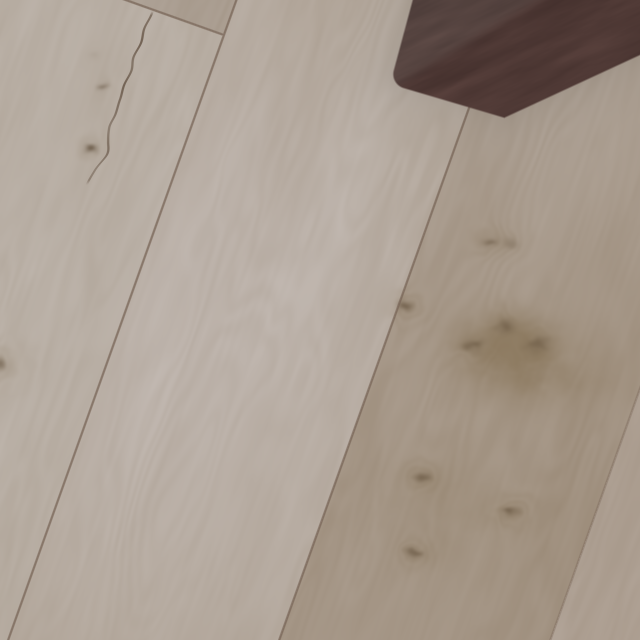
A three.js fragment shader for this texture:

```glsl
varying vec2 vUv;

float hash(vec2 p) {
  return fract(sin(dot(p, vec2(127.1, 311.7))) * 43758.5453);
}

float noise(vec2 p) {
  vec2 i = floor(p), f = fract(p);
  f = f * f * (3.0 - 2.0 * f);
  return mix(mix(hash(i), hash(i + vec2(1.0, 0.0)), f.x),
             mix(hash(i + vec2(0.0, 1.0)), hash(i + vec2(1.0, 1.0)), f.x), f.y);
}

float fbm(vec2 p) {
  float sum = 0.0, amp = 0.5;
  for (int i = 0; i < 4; i++) {
    sum += amp * noise(p);
    p = p * 2.03 + 7.3;
    amp *= 0.5;
  }
  return sum;
}

// Across and along the planks
vec2 toPlank(vec2 p) {
  return vec2(dot(p, vec2(0.942, -0.336)), dot(p, vec2(0.336, 0.942)));
}

float blob(vec2 d, vec2 size) {
  d /= size;
  return exp(-dot(d, d));
}

// x: dark core, y: stained halo
vec2 knot(vec2 p, vec2 center, float size) {
  vec2 d = p - center;
  d += (vec2(noise(p * 70.0), noise(p * 70.0 + 31.0)) - 0.5) * size;
  return vec2(blob(d, vec2(1.2, 0.8) * size), blob(d, vec2(3.2, 2.6) * size));
}

vec3 woodFloor(vec2 p) {
  vec2 w = toPlank(p);
  float plank = (w.x - 0.012) / 0.399;
  float id = floor(plank);
  float isLeft = 1.0 - step(0.0, id);
  float isKnotty = step(0.5, id) * (1.0 - step(1.5, id));
  float beyondJoint = isLeft * smoothstep(1.006, 1.010, w.y);

  // Knots set along short arcs
  vec2 knots = vec2(0.0);
  for (int i = 0; i < 3; i++) {
    float t = float(i) - 1.0, tt = t * t;
    knots += 0.6 * knot(p, vec2(0.790 + 0.051 * t, 0.487 - 0.027 * tt), 0.012);
    knots += 0.7 * knot(p, vec2(0.798 - 0.006 * t - 0.145 * tt, 0.202 - 0.06 * t - 0.008 * tt), 0.009);
    knots += (0.55 - 0.2 * t) * knot(p, vec2(0.764 + 0.0815 * t - 0.0485 * tt, 0.622 + 0.0495 * t - 0.0515 * tt), 0.009);
    knots += (0.55 - 0.45 * t) * knot(p, vec2(0.159 + 0.0035 * t - 0.0125 * tt, 0.865 + 0.073 * t - 0.024 * tt), 0.0075) * vec2(1.0, 0.35);
  }
  knots += 0.7 * knot(p, vec2(-0.004, 0.431), 0.012);

  // Plank tone and soft window light
  float glow = blob(p - vec2(0.33, 0.52), vec2(0.4, 0.55));
  vec3 color = mix(vec3(0.685, 0.637, 0.585), vec3(0.735, 0.695, 0.662), glow);
  color = mix(color, vec3(0.725, 0.688, 0.648), isLeft * 0.7);
  color = mix(color, mix(vec3(0.635, 0.575, 0.51), vec3(0.67, 0.62, 0.57), smoothstep(0.35, 1.0, p.y)), isKnotty * 0.9);
  color = mix(color, vec3(0.68, 0.625, 0.575), step(1.5, id) * 0.8);
  color = mix(color, vec3(0.66, 0.61, 0.56), beyondJoint * 0.8);

  // Growth rings bending around knots, mottling and fine fibres
  vec2 g = w + vec2(id * 3.7, id * 5.1 + beyondJoint * 9.0);
  float field = fbm(vec2(g.x * 7.0, g.y * 1.7)) + 0.25 * min(knots.y, 1.0);
  field += 0.3 * blob(w - toPlank(vec2(0.265, 0.23)), vec2(0.08, 0.24));
  float rings = sin(field * 75.0 + 2.0 * noise(g * vec2(30.0, 6.0)));
  float ringFade = 0.3 + 0.7 * noise(g * vec2(9.0, 3.0) + 4.0);
  float fibre = noise(g * vec2(150.0, 9.0)) - 0.5;
  float mottle = fbm(g * vec2(11.0, 2.5) + 17.0) - 0.47;
  color += rings * ringFade * vec3(0.008, 0.009, 0.011);
  color += fibre * vec3(0.013, 0.014, 0.016) + mottle * vec3(0.05, 0.06, 0.075);

  // Warm stains
  float stain = blob(p - vec2(0.79, 0.46), vec2(0.085, 0.05));
  stain += 0.8 * blob(p - vec2(0.85, 0.41), vec2(0.10, 0.05));
  stain += 0.4 * blob(p - vec2(0.72, 0.20), vec2(0.14, 0.10));
  stain *= isKnotty * (0.3 + 1.1 * fbm(p * vec2(16.0, 22.0)));
  color = mix(color, vec3(0.51, 0.43, 0.31), clamp(stain * 0.5 + knots.y * 0.3, 0.0, 0.65));
  color = mix(color, vec3(0.32, 0.25, 0.17), clamp(knots.x * 0.6, 0.0, 0.75));

  // Wandering crack
  float crackX = 0.137 + (p.y - 0.713) * 0.375 + 0.012 * blob(vec2(p.y - 0.766, 0.0), vec2(0.025)) + 0.006 * (noise(vec2(p.y * 45.0, 2.0)) - 0.5);
  float crack = 1.0 - smoothstep(0.0006, 0.0028, abs(p.x - crackX) * 0.936);
  crack *= smoothstep(0.71, 0.72, p.y) * (1.0 - smoothstep(0.975, 0.984, p.y));
  color = mix(color, vec3(0.38, 0.31, 0.25), crack * (0.45 + 0.45 * noise(vec2(p.y * 30.0, 8.0))));

  // Long seams and the end joint
  float seamDist = abs(fract(plank + 0.5) - 0.5) * 0.399;
  float seam = 1.0 - smoothstep(0.0005, 0.0030, seamDist);
  seam *= 1.0 - 0.45 * step(1.5, plank);
  float joint = isLeft * (1.0 - smoothstep(0.0005, 0.0030, abs(w.y - 1.008)));
  color = mix(color, vec3(0.47, 0.395, 0.34), max(seam, joint) * 0.75);
  return color;
}

// Rounded corner on the left, sharp corner at the bottom
float legDistance(vec2 p) {
  float r = 0.022;
  vec2 d = vec2(dot(p - vec2(0.614, 0.885), vec2(-0.966, 0.26)),
                dot(p - vec2(0.788, 0.816), vec2(-0.283, -0.959))) + r;
  float corner = length(max(d, 0.0)) + min(max(d.x, d.y), 0.0) - r;
  return max(corner, dot(p - vec2(0.788, 0.816), vec2(0.42, -0.908)));
}

vec3 legColor(vec2 p) {
  float side = dot(p - vec2(0.625, 0.87), vec2(-0.517, 0.856));
  float streak = fbm(vec2(dot(p, vec2(0.42, -0.908)) * 60.0, dot(p, vec2(0.908, 0.42)) * 9.0));
  vec3 color = mix(vec3(0.305, 0.22, 0.205), vec3(0.335, 0.265, 0.25), smoothstep(-0.012, 0.012, side));
  return color + (streak - 0.47) * vec3(0.10, 0.08, 0.075);
}

void main() {
  float leg = legDistance(vUv);
  vec3 color = woodFloor(vUv) * (1.0 - 0.06 * exp(-max(leg, 0.0) * 30.0));
  color = mix(color, legColor(vUv), 1.0 - smoothstep(-0.002, 0.002, leg));
  gl_FragColor = vec4(color, 1.0);
}
```
